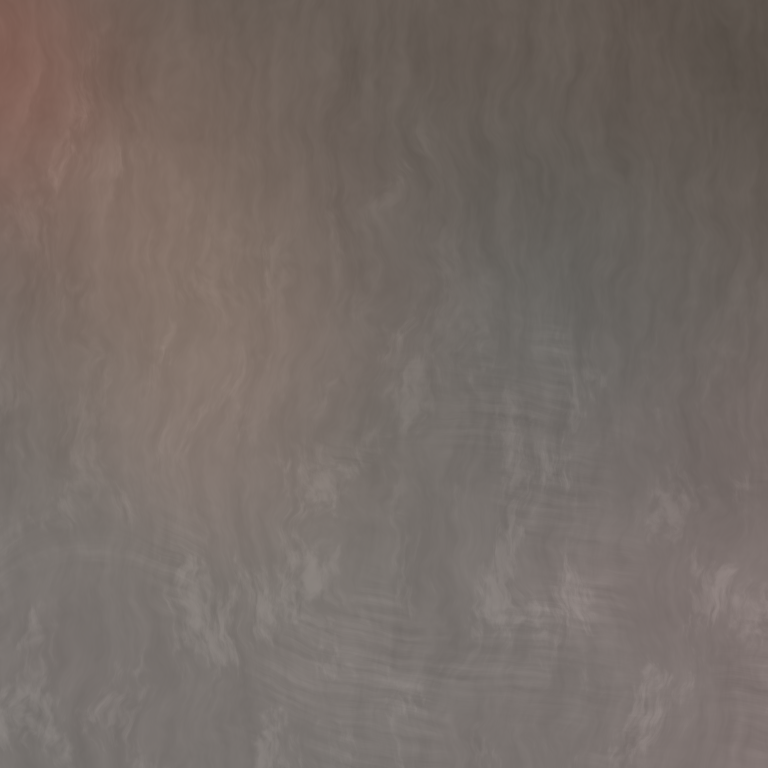
This texture is drawn by a WebGL 2 fragment shader. Its source:

```glsl
#version 300 es
precision highp float;

uniform vec2 u_resolution;
out vec4 fragColor;

vec2 hash2(vec2 p) {
    vec3 h = fract(vec3(p.xyx) * vec3(0.1031, 0.1030, 0.0973));
    h += dot(h, h.yzx + 33.33);
    return fract((h.xx + h.yz) * h.zy);
}

float gradientDot(vec2 cell, vec2 offset) {
    float angle = 6.2832 * hash2(cell).x;
    return dot(vec2(cos(angle), sin(angle)), offset);
}

float gradientNoise(vec2 p) {
    vec2 i = floor(p), f = fract(p);
    vec2 u = f * f * f * (f * (f * 6.0 - 15.0) + 10.0);
    float low = mix(gradientDot(i, f), gradientDot(i + vec2(1, 0), f - vec2(1, 0)), u.x);
    float high = mix(gradientDot(i + vec2(0, 1), f - vec2(0, 1)), gradientDot(i + 1.0, f - 1.0), u.x);
    return mix(low, high, u.y);
}

float fbm(vec2 p) {
    float sum = 0.0, amplitude = 0.5;
    for (int i = 0; i < 5; i++) {
        sum += amplitude * gradientNoise(p);
        p = mat2(1.96, 0.4, -0.4, 1.96) * p + 17.3;
        amplitude *= 0.53;
    }
    return sum;
}

mat2 rotation(float a) {
    return mat2(cos(a), sin(a), -sin(a), cos(a));
}

float glow(vec2 p, vec2 center, vec2 radius, float tilt) {
    vec2 d = rotation(tilt) * (p - center) / radius;
    return exp(-dot(d, d));
}

// Broad, blurred tints
vec3 backdrop(vec2 p) {
    vec3 color = mix(vec3(0.472, 0.453, 0.440), vec3(0.400, 0.362, 0.335), smoothstep(0.1, 1.0, p.y));
    color += vec3(0.090, 0.056, 0.040) * glow(p, vec2(0.24, 0.62), vec2(0.20, 0.34), -0.25);
    color += vec3(0.085, 0.002, -0.008) * glow(p, vec2(-0.03, 0.93), vec2(0.17, 0.24), 0.0);
    color += vec3(0.038, 0.006, 0.010) * glow(p, vec2(1.02, 0.14), vec2(0.30, 0.34), 0.0);
    color += vec3(-0.016, 0.004, 0.010) * glow(p, vec2(0.72, 0.60), vec2(0.20, 0.24), -0.5);
    color -= vec3(0.040, 0.036, 0.036) * glow(p, vec2(1.0, 0.95), vec2(0.30, 0.32), 0.0);
    return color;
}

// Scattered steep strokes, worn away by a noise value
float strokes(vec2 p, float wear) {
    float sum = 0.0;
    for (int i = 0; i < 18; i++) {
        vec2 place = hash2(vec2(float(i) * 3.7 + 2.0, 11.0));
        vec2 form = hash2(vec2(float(i) * 5.3 + 8.0, 29.0));
        place = vec2(place.x * 0.62, 0.32 + 0.62 * place.y);
        vec2 d = rotation(form.x * 0.75 - 0.1) * (p - place);
        float body = exp(-pow(d.x / (0.008 + 0.010 * form.y), 2.0) - pow(d.y / (0.04 + 0.05 * form.y), 2.0));
        sum += body * (0.4 + 0.6 * form.x);
    }
    return min(sum, 1.3) * smoothstep(-0.18, 0.3, wear);
}

void main() {
    vec2 p = gl_FragCoord.xy / u_resolution;
    vec2 warp = vec2(fbm(p * 4.0 + 3.0), fbm(p * 4.0 + 41.0));
    vec2 q = p + 0.09 * warp;

    float cloud = fbm(q * 6.0 + 5.0);
    float streaks = fbm(q * vec2(34.0, 6.0));
    float fine = fbm(q * vec2(95.0, 42.0) + 7.0);
    float lower = smoothstep(0.06, -0.10, p.y - 0.30 - 0.24 * smoothstep(0.2, 0.6, p.x) - 0.3 * cloud);

    // Brushed hairlines bend slowly across the lower part
    vec2 bent = rotation(0.12 + 0.7 * smoothstep(0.45, 0.0, p.x) * -1.0) * p + 0.035 * warp;
    float hairlines = fbm(bent * vec2(7.0, 85.0) + 13.0);
    float sweep = smoothstep(-0.1, 0.25, fbm(p * 5.0 + 71.0));

    // Chalky patches with torn edges
    float patches = smoothstep(0.04, 0.38, fbm(q * vec2(13.0, 7.0) + 23.0) + 0.35 * fine);
    float smudge = patches * mix(0.45, 1.0, lower) * smoothstep(1.15, 0.55, p.y + 0.35 * p.x);

    float shade = 0.040 * cloud + 0.050 * streaks + 0.022 * fine;
    shade += lower * (0.075 * hairlines * sweep + 0.012 * sweep - 0.008);
    shade += 0.050 * smudge + 0.036 * strokes(p + 0.03 * warp, streaks + 0.5 * fine);

    vec3 color = backdrop(p + 0.05 * warp) + shade * vec3(1.0, 0.96, 0.95);
    color += vec3(0.012, -0.004, -0.001) * fbm(p * 3.0 + 57.0);
    fragColor = vec4(color, 1.0);
}
```
